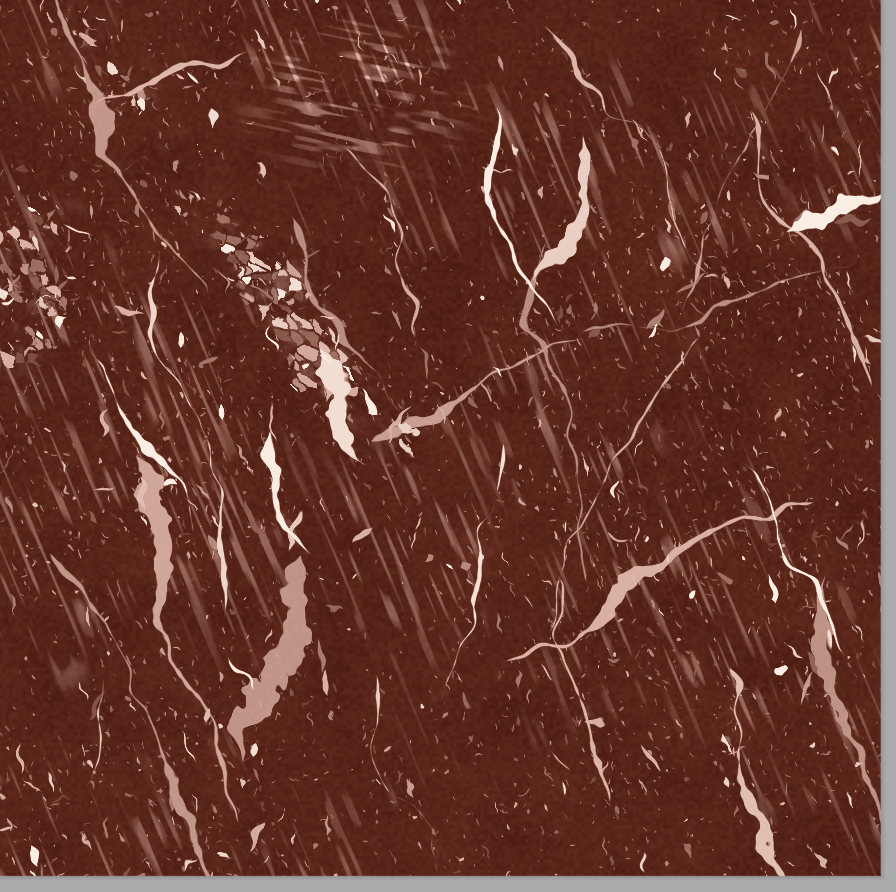
Give the GLSL for this texture, as a WebGL 1 fragment shader.

```glsl
precision highp float;
uniform vec2 u_resolution;

float hash(vec2 p) {
  vec3 q = fract(vec3(p.xyx) * 0.1031);
  q += dot(q, q.yzx + 33.33);
  return fract((q.x + q.y) * q.z);
}
vec2 hash2(vec2 p) { return vec2(hash(p), hash(p + 57.3)); }

float noise(vec2 p) {
  vec2 i = floor(p), f = fract(p);
  f = f * f * (3.0 - 2.0 * f);
  return mix(mix(hash(i), hash(i + vec2(1, 0)), f.x),
             mix(hash(i + vec2(0, 1)), hash(i + 1.0), f.x), f.y);
}
float fbm(vec2 p) {
  float sum = 0.0, amp = 0.53;
  for (int i = 0; i < 4; i++) {
    sum += amp * noise(p);
    p = p * 2.03 + 17.1;
    amp *= 0.5;
  }
  return sum;
}

// Coordinates along and across a direction
vec2 along(vec2 p, float angle) {
  vec2 d = vec2(cos(angle), sin(angle));
  return vec2(dot(p, d), dot(p, vec2(-d.y, d.x)));
}

// One crooked, swelling vein: x is its core, y the shattered zone around it
vec2 vein(vec2 p, vec2 start, float angle, float len, float width, float seed) {
  vec2 q = along(p - start, angle);
  q.y += (noise(vec2(q.x * 10.0, seed)) - 0.5) * 0.05
       + (noise(vec2(q.x * 38.0, seed + 3.0)) - 0.5) * 0.014;
  float taper = smoothstep(0.0, 0.03, q.x) * (1.0 - smoothstep(len * 0.7, len, q.x));
  float swell = 0.22 + 2.2 * pow(noise(vec2(q.x * 13.0, seed + 7.0)), 3.0);
  float w = width * swell * taper * (0.45 + 1.1 * noise(p * 110.0));
  float core = 1.0 - smoothstep(w - 0.0009, w + 0.0011, abs(q.y));
  return vec2(core * smoothstep(0.0001, 0.0009, w), taper * exp(-abs(q.y) / 0.014));
}

// Scattered slivers and chips, mostly steep
float flecks(vec2 p, float scale, float share) {
  vec2 g = p * scale, cell = floor(g);
  float ink = 0.0;
  for (int j = -1; j <= 1; j++)
    for (int i = -1; i <= 1; i++) {
      vec2 id = cell + vec2(i, j);
      vec2 r = hash2(id + scale), s = hash2(id + scale + 131.0);
      float angle = s.x < 0.6 ? -1.5 + s.x : s.x * 8.0;
      vec2 q = along(g - id - r, angle);
      q.y += (noise(g * 3.0 + r * 20.0) - 0.5) * 0.28;
      float size = 0.15 + 0.6 * s.y * s.y;
      float w = (0.025 + 0.09 * r.x * r.x) * (1.0 - smoothstep(0.2, 1.0, abs(q.x) / size));
      float aa = 0.001 * scale;
      float shape = (1.0 - smoothstep(w - aa * 0.5, w + aa, abs(q.y))) * smoothstep(0.0, 0.02, w);
      ink = max(ink, shape * step(hash(id + 9.7), share) * (0.35 + 0.65 * r.y));
    }
  return ink;
}

// Broken pale stones, crowded where density is high
float clasts(vec2 p, float density) {
  vec2 g = along(p, -0.9) * vec2(60.0, 95.0) + 1.6 * (fbm(p * 60.0) - 0.5);
  vec2 cell = floor(g), nearest = cell;
  float d1 = 9.0, d2 = 9.0;
  for (int j = -1; j <= 1; j++)
    for (int i = -1; i <= 1; i++) {
      vec2 id = cell + vec2(i, j);
      float d = length(g - id - hash2(id));
      if (d < d1) { d2 = d1; d1 = d; nearest = id; }
      else d2 = min(d2, d);
    }
  float chosen = step(hash(nearest + 4.4), density);
  return chosen * smoothstep(0.06, 0.24, d2 - d1) * (0.3 + 0.7 * hash(nearest + 8.1));
}

vec3 palette(float v) {
  vec3 c = mix(vec3(0.34, 0.14, 0.093), vec3(0.46, 0.27, 0.22), smoothstep(0.0, 0.28, v));
  c = mix(c, vec3(0.62, 0.44, 0.39), smoothstep(0.28, 0.52, v));
  c = mix(c, vec3(0.85, 0.69, 0.64), smoothstep(0.52, 0.75, v));
  return mix(c, vec3(0.98, 0.93, 0.89), smoothstep(0.75, 0.95, v));
}

void main() {
  vec2 p = gl_FragCoord.xy / u_resolution;
  float clump = fbm(p * 7.0 + 3.0);
  float ink = 0.0, shatter = 0.0;

  // Long veins: two steep families and a shallow one
  for (int i = 0; i < 30; i++) {
    float n = float(i), family = mod(n, 5.0);
    vec2 r = hash2(vec2(n, 21.0)), s = hash2(vec2(n, 63.0));
    vec2 start = vec2(fract(n * 0.755 + 0.53), 0.2 + 0.85 * fract(n * 0.57 + 0.8));
    float angle = family < 3.0 ? -1.2 : (family < 4.0 ? -1.97 : 0.35);
    vec2 v = vein(p, start, angle + (r.x - 0.5) * 0.45, 0.14 + 0.33 * r.y,
                  0.0022 + 0.0065 * s.x * s.x, n * 5.0);
    ink = max(ink, v.x * (0.62 + 0.38 * s.y));
    shatter = max(shatter, v.y);
  }

  // Diagonal breccia band and a smaller one on the left
  vec2 band = along(p - vec2(0.12, 0.98), -0.98);
  float bend = abs(band.y + (noise(vec2(band.x * 8.0, 2.0)) - 0.5) * 0.05);
  float core = smoothstep(0.24, 0.34, band.x) * (1.0 - smoothstep(0.46, 0.54, band.x));
  float zone = (0.22 + 0.75 * core) * (1.0 - smoothstep(0.012, 0.05, bend))
             * (1.0 - smoothstep(0.55, 0.85, band.x));
  vec2 side = (p - vec2(0.03, 0.67)) / vec2(0.045, 0.13);
  zone = max(zone, 0.6 * (1.0 - smoothstep(0.2, 1.2, length(side))));
  ink = max(ink, clasts(p, zone * smoothstep(0.25, 0.6, clump)));

  // Chips gather along veins and in clumps
  float crowd = smoothstep(0.4, 0.7, clump) * 0.3 + shatter * 0.35 + zone * 0.3;
  ink = max(ink, flecks(p, 24.0, 0.05 + crowd * 0.5));
  ink = max(ink, flecks(p, 48.0, 0.08 + crowd * 0.7) * 0.9);
  ink = max(ink, flecks(p, 95.0, 0.10 + crowd) * 0.75);

  // Hairline streaks, steep everywhere and brushed sideways near the top
  float steep = smoothstep(0.66, 0.9, noise(along(p, -1.18) * vec2(16.0, 190.0)));
  float brushed = smoothstep(0.52, 0.85, noise(along(p, -0.2) * vec2(30.0, 210.0)));
  float patch_ = 1.0 - smoothstep(0.3, 1.0, length((p - vec2(0.4, 0.89)) / vec2(0.17, 0.12)));
  float haze = steep * smoothstep(0.42, 0.65, fbm(p * 5.0 + 40.0)) * 0.42 + brushed * patch_ * 0.5;
  haze += 0.35 * (zone + 0.3 * shatter) * smoothstep(0.4, 0.75, fbm(p * 55.0));
  ink = max(ink, haze);

  // Red ground with soft mottling and fine grain
  vec3 color = palette(ink);
  float mottle = (fbm(p * 16.0) - 0.5) * 0.07 + (noise(p * 260.0) - 0.5) * 0.06;
  color += mottle * vec3(1.0, 0.75, 0.6) * (1.0 - ink);

  // Grey margin, shaded beside the slab
  float outside = max(p.x - 0.983, 0.018 - p.y);
  vec3 margin = vec3(mix(0.6, 0.67, smoothstep(0.0, 0.007, outside)));
  color = mix(color, margin, smoothstep(-0.001, 0.001, outside));
  gl_FragColor = vec4(color, 1.0);
}
```
